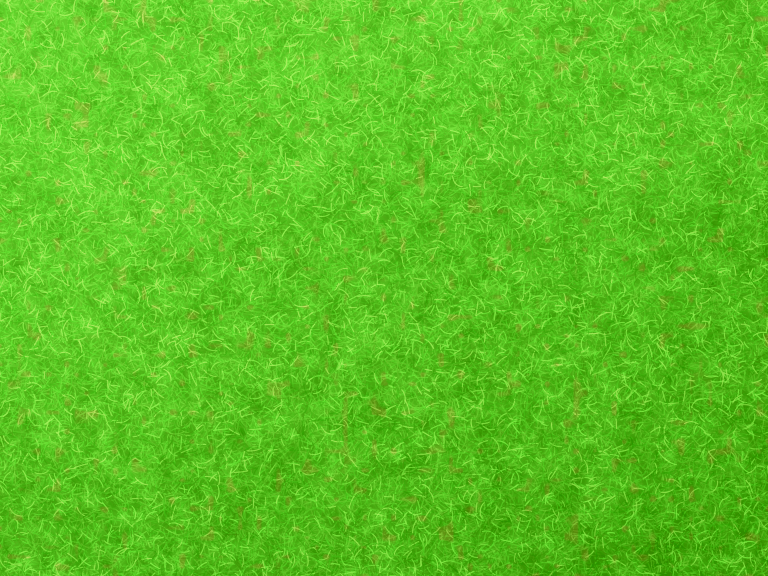
A Shadertoy shader for this texture:

```glsl
vec3 hash3(vec3 p) {
    p = fract(p * vec3(0.1031, 0.1030, 0.0973));
    p += dot(p, p.yxz + 33.33);
    return fract((p.xxy + p.yxx) * p.zyx);
}

float noise(vec2 p, float seed) {
    vec2 cell = floor(p), f = fract(p);
    f = f * f * (3.0 - 2.0 * f);
    float a = hash3(vec3(cell, seed)).x;
    float b = hash3(vec3(cell + vec2(1, 0), seed)).x;
    float c = hash3(vec3(cell + vec2(0, 1), seed)).x;
    float d = hash3(vec3(cell + vec2(1, 1), seed)).x;
    return mix(mix(a, b, f.x), mix(c, d, f.x), f.y);
}

mat2 rotation(float angle) {
    float c = cos(angle), s = sin(angle);
    return mat2(c, -s, s, c);
}

// Lays one sheet of short bent fibres over pile = (tone, warmth).
vec2 layFibres(vec2 pile, vec2 p, float layer) {
    const float cellSize = 0.0145;
    float soft = max(0.0011, 0.6 / iResolution.y);
    vec2 q = rotation(layer * 1.7) * p / cellSize + layer * 7.31 + 200.0;
    vec2 cell = floor(q);
    for (int y = -1; y <= 1; y++)
    for (int x = -1; x <= 1; x++) {
        vec2 id = cell + vec2(x, y);
        vec3 place = hash3(vec3(id, layer + 1.0));
        vec3 look = hash3(vec3(id, layer + 41.0));
        vec2 r = rotation(place.z * 6.2832) * (q - id - place.xy);
        float halfLength = mix(0.35, 0.85, look.x);
        r.y += (look.y - 0.5) * 0.9 * (r.x * r.x - 0.15);
        float dist = length(vec2(max(abs(r.x) - halfLength, 0.0), r.y)) * cellSize;
        float mask = 1.0 - smoothstep(0.0010 - soft, 0.0010 + soft, dist);
        // The uppermost sheets hold a few pale, glossy fibres.
        float gloss = step(5.5, layer) * step(0.83, look.z);
        float tone = (look.z - 0.5) * 0.95 + gloss * 0.22;
        float warmth = place.x - 0.5 + gloss * 0.4;
        pile = mix(pile, vec2(tone, warmth), mask * (0.58 + 0.17 * gloss));
    }
    return pile;
}

void mainImage(out vec4 fragColor, in vec2 fragCoord) {
    vec2 uv = fragCoord / iResolution.xy;
    vec2 p = fragCoord / iResolution.y;

    // Fibres above the shaded base of the felt
    vec2 pile = vec2(-0.28, 0.1);
    for (int i = 0; i < 9; i++) pile = layFibres(pile, p, float(i));

    // Slanting light and uneven tufts
    float light = 0.5 + 0.36 * (uv.y - 0.5) - 0.26 * (uv.x - 0.5);
    light += 0.10 * (noise(p * 5.0, 3.0) - 0.5);
    float tufts = 0.26 * (noise(p * 38.0, 5.0) - 0.5) + 0.18 * (noise(p * 85.0, 9.0) - 0.5);
    float tone = clamp(light + tufts + pile.x + 0.02, -0.2, 1.2);

    // Green ramp from shadow to tip
    vec3 shadow = vec3(0.23, 0.62, 0.02);
    vec3 leaf = vec3(0.42, 0.86, 0.20);
    vec3 tip = vec3(0.54, 0.91, 0.29);
    vec3 color = tone < 0.7 ? mix(shadow, leaf, tone / 0.7)
                            : mix(leaf, tip, (tone - 0.7) / 0.3);

    // Yellowish fibres and sparse brown specks of backing
    color += pile.y * vec3(0.11, -0.03, 0.05);
    float speck = smoothstep(0.76, 0.95, noise(p * 60.0, 17.0));
    color += speck * vec3(0.11, -0.06, 0.03);
    fragColor = vec4(clamp(color, 0.0, 1.0), 1.0);
}
```
